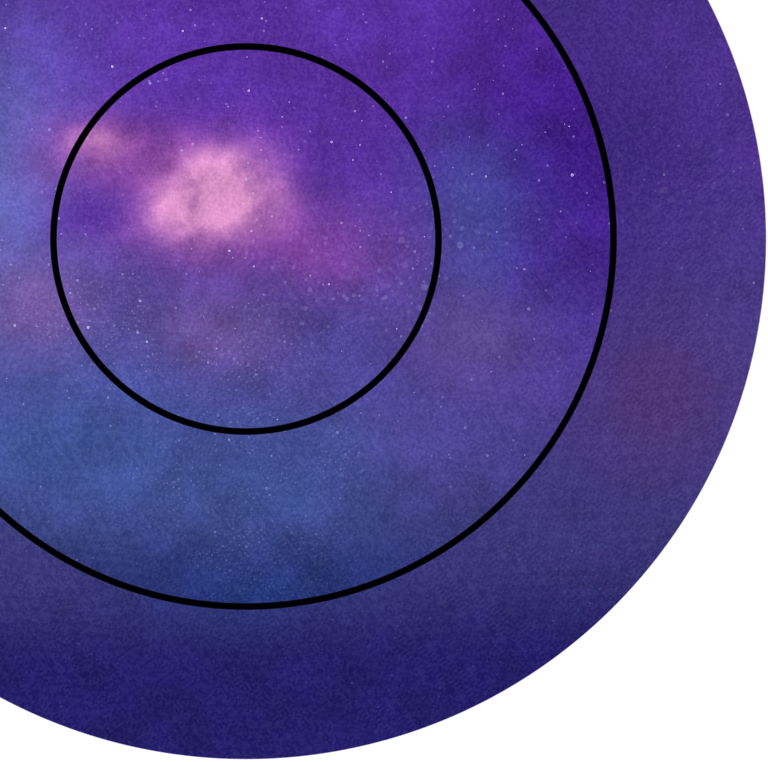
Reproduce this background procedurally as a WebGL 1 fragment shader.

```glsl
precision highp float;
// A violet and blue nebula fills a large disc on white, crossed by two thin
// concentric black rings. Gaussian glows bent by fractal noise make the clouds;
// turned, jittered grids of soft dots make the dust and stars.
uniform vec2 u_resolution;

// Layout: unit is the canvas width, y runs down from the top edge
const vec2 CENTER = vec2(0.3203, 0.3112);
const float DISC_RADIUS = 0.677;
const float OUTER_RING = 0.4785;
const float INNER_RING = 0.2507;
const float RING_HALF_WIDTH = 0.0041;
const float WARP = 0.06;
const float GRAIN = 0.07;
const mat2 TURN = mat2(0.8, 0.6, -0.6, 0.8);

const vec3 PAPER = vec3(1.0);
const vec3 INK = vec3(0.005, 0.005, 0.015);
const vec3 VIOLET = vec3(0.35, 0.19, 0.62);
const vec3 DEEP_VIOLET = vec3(0.24, 0.10, 0.51);
const vec3 INDIGO = vec3(0.145, 0.12, 0.40);
const vec3 MIST = vec3(0.31, 0.26, 0.57);
const vec3 SLATE = vec3(0.22, 0.22, 0.46);
const vec3 HAZE = vec3(0.25, 0.21, 0.47);
const vec3 BLUE = vec3(0.25, 0.34, 0.60);
const vec3 NAVY = vec3(0.13, 0.21, 0.45);
const vec3 SKY = vec3(0.40, 0.43, 0.74);
const vec3 MAUVE = vec3(0.48, 0.35, 0.61);
const vec3 PLUM = vec3(0.33, 0.20, 0.42);
const vec3 MAGENTA = vec3(0.56, 0.27, 0.63);
const vec3 PINK = vec3(0.86, 0.58, 0.79);
const vec3 DUST = vec3(0.64, 0.64, 0.83);
const vec3 TEAL = vec3(0.25, 0.55, 0.62);
const vec3 STAR = vec3(0.82, 0.81, 0.96);

float hash(vec2 p) {
  return fract(sin(dot(p, vec2(127.1, 311.7))) * 43758.55);
}

float noise(vec2 p) {
  vec2 i = floor(p), f = fract(p);
  f = f * f * (3.0 - 2.0 * f);
  return mix(mix(hash(i), hash(i + vec2(1, 0)), f.x),
             mix(hash(i + vec2(0, 1)), hash(i + vec2(1, 1)), f.x), f.y);
}

float fbm(vec2 p) {
  float sum = 0.0, amp = 0.5;
  for (int i = 0; i < 5; i++) {
    sum += amp * noise(p);
    p = 2.0 * TURN * p + 7.3;
    amp *= 0.5;
  }
  return sum;
}

// Elliptical soft light
float glow(vec2 p, vec2 center, vec2 size) {
  vec2 d = (p - center) / size;
  return exp(-dot(d, d));
}

// One jittered dot per grid cell; density is the share of cells filled
float dots(vec2 p, float cells, float size, float density) {
  vec2 q = TURN * p * cells, id = floor(q);
  vec2 spot = mix(vec2(size), vec2(1.0 - size), vec2(hash(id + 3.7), hash(id + 9.1)));
  float radius = size * (0.4 + 0.5 * hash(id + 5.3));
  float edge = max(0.4 * radius, cells / u_resolution.x);
  float d = length(fract(q) - spot);
  float level = hash(id + 6.1);
  float lit = step(hash(id + 1.9), density) * (0.15 + 0.85 * level * level);
  return lit * (1.0 - smoothstep(radius - 0.5 * edge, radius + 0.5 * edge, d));
}

vec3 nebula(vec2 p) {
  vec2 w = p + WARP * (vec2(fbm(p * 9.0), fbm(p * 9.0 + 31.0)) - 0.48);
  float cloud = fbm(p * 24.0 + 4.0);
  vec3 c = mix(VIOLET, MIST, smoothstep(0.18, 0.42, p.y));
  c = mix(c, SLATE, smoothstep(0.52, 0.72, p.y));
  c = mix(c, INDIGO, smoothstep(0.70, 0.89, p.y + 0.05 * p.x));
  // Broad colour fields
  c = mix(c, DEEP_VIOLET, 0.9 * glow(w, vec2(0.75, 0.20), vec2(0.16, 0.24)));
  c = mix(c, SKY, 0.9 * glow(w, vec2(-0.02, 0.23), vec2(0.15, 0.22)));
  c = mix(c, BLUE, 0.85 * glow(w, vec2(0.07, 0.58), vec2(0.23, 0.13)));
  c = mix(c, BLUE, 0.75 * glow(w, vec2(0.34, 0.62), vec2(0.20, 0.10)));
  c = mix(c, NAVY, 0.8 * glow(w, vec2(0.34, 0.76), vec2(0.20, 0.06)));
  c = mix(c, BLUE, 0.6 * glow(w, vec2(0.62, 0.28), vec2(0.09, 0.12)));
  c = mix(c, MIST, 0.4 * glow(w, vec2(0.60, 0.56), vec2(0.14, 0.10)));
  // Warm clouds and the bright heart
  c = mix(c, MAUVE, 0.75 * glow(w, vec2(0.05, 0.40), vec2(0.09, 0.07)));
  c = mix(c, MAUVE, 0.6 * glow(w, vec2(0.28, 0.44), vec2(0.08, 0.05)));
  c = mix(c, MAUVE, 0.45 * glow(w, vec2(0.61, 0.44), vec2(0.08, 0.06)));
  c = mix(c, MAGENTA, 0.65 * glow(w, vec2(0.39, 0.32), vec2(0.13, 0.06)));
  c = mix(c, MAGENTA, 0.95 * glow(w, vec2(0.26, 0.26), vec2(0.12, 0.08)));
  c = mix(c, MAGENTA, 0.8 * glow(w, vec2(0.13, 0.20), vec2(0.09, 0.055)));
  c = mix(c, VIOLET, 0.8 * glow(w, vec2(0.125, 0.29), vec2(0.06, 0.035)));
  float heart = glow(w, vec2(0.30, 0.25), vec2(0.065, 0.055))
              + 0.8 * glow(w, vec2(0.255, 0.285), vec2(0.06, 0.04))
              + 0.75 * glow(w, vec2(0.13, 0.20), vec2(0.045, 0.027));
  c = mix(c, PINK, clamp(heart * (0.2 + 1.6 * cloud), 0.0, 1.0));
  return c * (0.86 + 0.29 * cloud);
}

vec3 addDust(vec3 c, vec2 p) {
  float patchy = smoothstep(0.32, 0.62, fbm(p * 13.0 + 50.0));
  float bokeh = glow(p, vec2(0.52, 0.38), vec2(0.20, 0.13))
              + glow(p, vec2(0.88, 0.20), vec2(0.09, 0.10));
  float specks = glow(p, vec2(0.34, 0.65), vec2(0.14, 0.11))
               + glow(p, vec2(0.16, 0.44), vec2(0.20, 0.08));
  float fine = dots(p, 100.0, 0.25, 0.6) + dots(p + 0.37, 170.0, 0.32, 0.6);
  c = mix(c, DUST, 0.45 * bokeh * patchy * (dots(p, 58.0, 0.30, 0.6) + dots(p + 0.53, 75.0, 0.28, 0.5)));
  c = mix(c, DUST, 0.55 * specks * patchy * fine);
  c = mix(c, TEAL, 0.9 * glow(p, vec2(0.73, 0.72), vec2(0.09, 0.07)) * patchy * dots(p, 130.0, 0.3, 0.5));
  float fade = 1.0 - 0.75 * smoothstep(0.35, 0.8, p.y);
  c = mix(c, STAR, 0.8 * fade * dots(p + 0.13, 40.0, 0.10, 0.12));
  return mix(c, STAR, 0.5 * fade * dots(p + 0.71, 100.0, 0.20, 0.12));
}

void main() {
  vec2 p = vec2(gl_FragCoord.x, u_resolution.y - gl_FragCoord.y) / u_resolution.x;
  float px = 1.0 / u_resolution.x;
  float r = length(p - CENTER);
  vec3 c = addDust(nebula(p), p);
  // Muted haze beyond the outer ring, with a plum stain at the right
  float outside = smoothstep(-px, px, r - OUTER_RING);
  c = mix(c, HAZE, 0.5 * outside * (1.0 - smoothstep(0.72, 0.88, p.y)));
  c = mix(c, PLUM, 0.6 * outside * glow(p, vec2(0.86, 0.51), vec2(0.09, 0.10)));
  c += GRAIN * (noise(TURN * p * 350.0) - 0.5);
  float ring = min(abs(r - OUTER_RING), abs(r - INNER_RING)) - RING_HALF_WIDTH;
  c = mix(INK, c, smoothstep(-px, px, ring));
  c = mix(c, PAPER, smoothstep(-px, px, r - DISC_RADIUS));
  gl_FragColor = vec4(c, 1.0);
}
```
